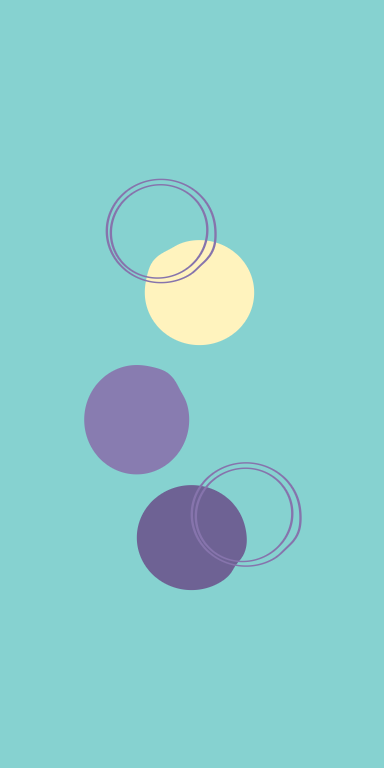
Write a Shadertoy shader that draws this background.

```glsl
// Flat teal field with three hand-cut round blobs and two sketched double rings.
// Every outline is a polar ellipse whose radius gets one soft dent and bulge;
// blobs fill its signed distance, rings stroke it with a varying pen width.

const vec3 TEAL   = vec3(0.525, 0.824, 0.816);
const vec3 CREAM  = vec3(1.000, 0.953, 0.745);
const vec3 LILAC  = vec3(0.533, 0.486, 0.690);
const vec3 PLUM   = vec3(0.431, 0.384, 0.580);
const vec3 INK    = vec3(0.525, 0.455, 0.675);

// Canvas is 1 wide and 2 high, origin at the lower left
const vec2 CREAM_POS  = vec2(0.5195, 1.238);
const vec2 LILAC_POS  = vec2(0.3560, 0.907);
const vec2 PLUM_POS   = vec2(0.4987, 0.600);
const vec2 UPPER_RING = vec2(0.4193, 1.3984);
const vec2 LOWER_RING = vec2(0.6406, 0.6602);

const vec2 BLOB_SIZE   = vec2(0.1424, 0.1367);   // half extents
const vec2 OUTER_SIZE  = vec2(0.1411, 0.1344);
const vec2 INNER_SIZE  = vec2(0.1255, 0.1214);
const vec2 INNER_SHIFT = vec2(-0.005, -0.001);
const float INNER_TILT = 0.015;                  // diagonal stretch

// Irregularity: dent angle, dent depth, bulge height
const vec3 CREAM_DENT = vec3( 2.15, 0.014, 0.040);
const vec3 LILAC_DENT = vec3( 0.58, 0.014, 0.040);
const vec3 PLUM_DENT  = vec3(-0.56, 0.035, 0.015);
const vec3 RING_DENT  = vec3(-0.73, 0.015, 0.025);
const float DENT_WIDTH  = 0.17;
const float BULGE_WIDTH = 0.25;
const float BULGE_TURN  = 0.40;                  // bulge angle past the dent

const float PEN_THIN  = 0.0019;                  // half stroke widths
const float PEN_THICK = 0.0031;

const float PI = 3.14159265;

float bell(float x, float width) {
    return exp(-x * x / (width * width));
}

float angleOf(vec2 q) {
    return atan(q.y, q.x + 1e-6);
}

// Signed distance, measured along the radius, to a dented ellipse
float outline(vec2 q, vec2 size, vec3 dent) {
    float angle = angleOf(q);
    float turn = mod(angle - dent.x + PI, 2.0 * PI) - PI;
    float radius = 1.0 / length(vec2(cos(angle), sin(angle)) / size);
    radius *= 1.0 - dent.y * bell(turn, DENT_WIDTH)
                  + dent.z * bell(turn - BULGE_TURN, BULGE_WIDTH);
    return length(q) - radius;
}

// Two loops drawn with a pen that is broader on the sides
float doubleRing(vec2 q) {
    float side = cos(angleOf(q));
    float pen = mix(PEN_THIN, PEN_THICK, side * side);
    float outer = abs(outline(q, OUTER_SIZE, RING_DENT));

    vec2 inner = q - INNER_SHIFT;
    float stretch = 1.0 + INNER_TILT * sin(2.0 * angleOf(inner));
    float loop = abs(outline(inner / stretch, INNER_SIZE, vec3(0.0)));
    return min(outer, loop) - pen;
}

void paint(inout vec3 color, vec3 ink, float dist, float pixel) {
    color = mix(color, ink, clamp(0.5 - dist / pixel, 0.0, 1.0));
}

void mainImage(out vec4 fragColor, in vec2 fragCoord) {
    float pixel = 2.0 / iResolution.y;
    vec2 p = (fragCoord - 0.5 * iResolution.xy) * pixel + vec2(0.5, 1.0);
    vec3 color = TEAL;

    // Filled blobs
    paint(color, CREAM, outline(p - CREAM_POS, BLOB_SIZE, CREAM_DENT), pixel);
    paint(color, LILAC, outline(p - LILAC_POS, BLOB_SIZE.yx, LILAC_DENT), pixel);
    paint(color, PLUM, outline(p - PLUM_POS, BLOB_SIZE, PLUM_DENT), pixel);

    // Rings on top
    paint(color, INK, doubleRing(p - UPPER_RING), pixel);
    paint(color, INK, doubleRing(p - LOWER_RING), pixel);

    fragColor = vec4(color, 1.0);
}
```
